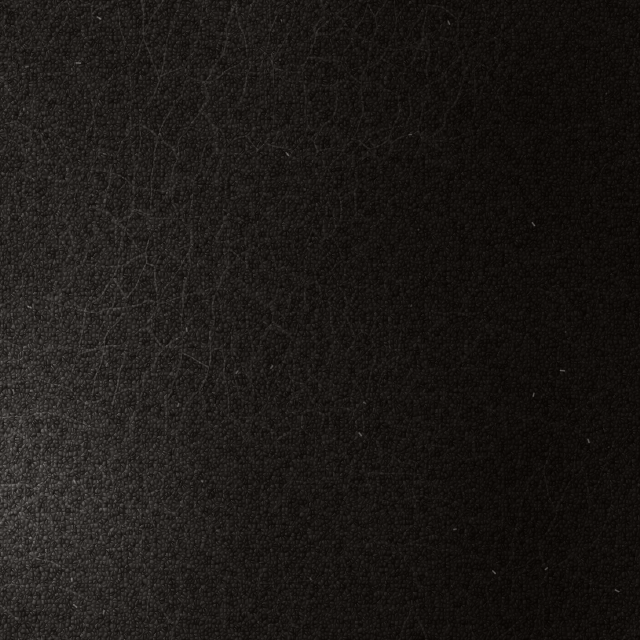
This texture is drawn by a WebGL 2 fragment shader. Its source:

```glsl
#version 300 es
precision highp float;

uniform vec2 u_resolution;
out vec4 outColor;

const float LEFT_LIGHT = 0.138;
const float RIGHT_LIGHT = 0.068;
const float GLOW_LIGHT = 0.085;
const vec2 GLOW_CENTRE = vec2(-0.05, 0.25);
const vec2 GLOW_SIZE = vec2(0.30, 0.34);
const vec2 GRAIN_CELLS = vec2(175.0, 160.0);
const vec2 LIGHT_DIR = vec2(-0.8, 0.6);
const float GRAIN_CONTRAST = 0.95;
const vec2 LONG_CELLS = vec2(25.0, 9.0);
const vec2 CROSS_CELLS = vec2(7.0, 15.0);
const vec2 FINE_CELLS = vec2(46.0, 29.0);
const float CREASE_HALF_WIDTH = 0.0009;
const float CREASE_GAIN = 0.62;
const float DUST_CELLS = 15.0;
const float DUST_SHARE = 0.16;
const float DUST_GAIN = 0.30;
const vec2 WARM_SHIFT = vec2(-0.013, -0.023);

struct Cell {
    vec2 offset;  // from the nearest centre
    vec2 normal;  // across the nearest border
    float edge;   // distance to that border
};

vec2 hash2(vec2 p) {
    vec3 h = fract(p.xyx * vec3(0.1031, 0.1030, 0.0973));
    h += dot(h, h.yzx + 33.33);
    return fract((h.xx + h.yz) * h.zy);
}

float noise(vec2 p) {
    vec2 i = floor(p);
    vec2 f = fract(p);
    f = f * f * (3.0 - 2.0 * f);
    float low = mix(hash2(i).x, hash2(i + vec2(1.0, 0.0)).x, f.x);
    float high = mix(hash2(i + vec2(0.0, 1.0)).x, hash2(i + 1.0).x, f.x);
    return mix(low, high, f.y);
}

vec2 noise2(vec2 p) {
    return vec2(noise(p), noise(p + 71.3)) - 0.5;
}

Cell voronoi(vec2 p) {
    vec2 base = floor(p);
    vec2 first = vec2(9.0);
    vec2 second = vec2(8.0);
    float d1 = 100.0;
    float d2 = 100.0;
    for (int y = -1; y <= 1; y++) {
        for (int x = -1; x <= 1; x++) {
            vec2 id = base + vec2(x, y);
            vec2 toCentre = id + 0.08 + 0.84 * hash2(id) - p;
            float d = dot(toCentre, toCentre);
            if (d < d1) {
                second = first;
                d2 = d1;
                first = toCentre;
                d1 = d;
            } else if (d < d2) {
                second = toCentre;
                d2 = d;
            }
        }
    }
    vec2 normal = normalize(second - first);
    return Cell(-first, normal, dot(0.5 * (first + second), normal));
}

// Broken network of thin lines along stretched cell borders
float creases(vec2 p, vec2 cells, float lean, float seed, float pixel) {
    vec2 q = vec2(p.x - lean * p.y, p.y);
    Cell c = voronoi(q * cells + seed);
    float d = c.edge / length(c.normal * cells);
    float line = 1.0 - smoothstep(0.0, CREASE_HALF_WIDTH + pixel, d);
    float patches = smoothstep(0.28, 0.68, noise(p * 4.5 + seed));
    return line * patches * (0.35 + 0.75 * noise(p * 32.0 + seed));
}

// Short flecks at random angles in a few grid cells
float dust(vec2 p, float pixel) {
    vec2 id = floor(p * DUST_CELLS);
    vec2 pick = hash2(id + 40.0);
    vec2 centre = (id + 0.15 + 0.7 * hash2(id + 90.0)) / DUST_CELLS;
    float angle = 6.2832 * pick.y;
    vec2 along = vec2(cos(angle), sin(angle));
    vec2 d = p - centre;
    float reach = 0.003 * pick.y;
    d -= along * clamp(dot(d, along), -reach, reach);
    float fleck = 1.0 - smoothstep(0.0, 0.0008 + pixel, length(d));
    return fleck * step(pick.x, DUST_SHARE) * (0.4 + 0.6 * pick.y);
}

void main() {
    vec2 p = gl_FragCoord.xy / u_resolution.y;
    float pixel = 1.0 / u_resolution.y;

    // Broad lighting, brightest at the lower left
    vec2 glow = (p - GLOW_CENTRE) / GLOW_SIZE;
    float light = mix(LEFT_LIGHT, RIGHT_LIGHT, smoothstep(0.0, 0.9, p.x));
    light += GLOW_LIGHT * exp(-dot(glow, glow));
    light *= 0.9 + 0.2 * noise(p * 5.0);

    // Fine pebbles lit from the side
    Cell pebble = voronoi((p + 0.004 * noise2(p * 90.0)) * GRAIN_CELLS);
    float dome = smoothstep(0.0, 0.38, pebble.edge);
    float relief = dot(pebble.offset, LIGHT_DIR) * dome;
    float grain = 1.1 * relief + 0.5 * (dome - 0.55) + 0.6 * (noise(p * 210.0) - 0.5);
    float value = light * (1.0 + GRAIN_CONTRAST * grain);

    // Long upright creases, sparse cross creases and a fine net
    vec2 bent = p + 0.035 * noise2(p * 11.0) + 0.009 * noise2(p * 46.0);
    float lines = creases(bent, LONG_CELLS, 0.28, 3.0, pixel);
    lines = max(lines, 0.75 * creases(bent, CROSS_CELLS, -0.3, 17.0, pixel));
    lines = max(lines, 0.6 * creases(bent, FINE_CELLS, 0.1, 31.0, pixel));
    lines *= mix(1.0, 0.55, smoothstep(0.55, 0.9, p.x));
    value += CREASE_GAIN * lines * (0.025 + light);

    value += DUST_GAIN * dust(p, pixel);
    vec3 color = vec3(value, value + WARM_SHIFT);
    outColor = vec4(clamp(color, 0.0, 1.0), 1.0);
}
```
